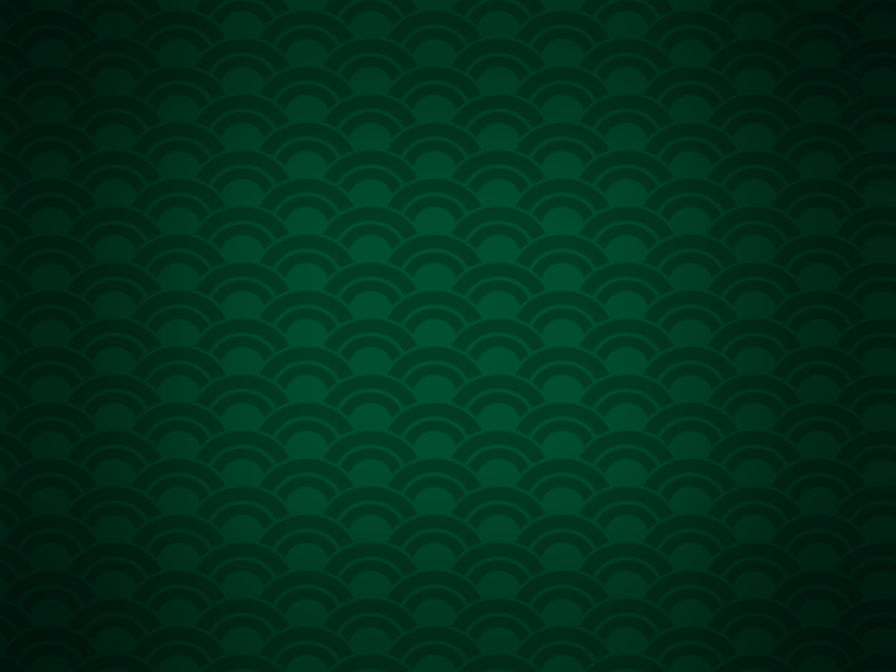
Reproduce this pattern procedurally as a WebGL 2 fragment shader.

```glsl
#version 300 es
precision highp float;
// Overlapping wave scales: staggered rows of concentric arcs in two greens,
// painted from the back row to the front, under a soft darkening to the edges.
// Whole repeats and a periodic vignette make the canvas tile.

#define REPEATS vec2(7.0, 12.0)      // scales across, pairs of rows down
#define ANCHOR vec2(0.485, 0.495)    // centre of one scale on the canvas
#define ROW_PITCH 0.236              // row spacing, in scale periods
#define RIM_RADIUS 0.434             // outer edge of a scale
#define OUTER_BAND vec2(0.294, 0.409)
#define INNER_BAND vec2(0.172, 0.262)
#define SOFTNESS 0.012               // least edge blur
#define LIGHT_GREEN vec3(0.0, 0.312, 0.192)
#define DARK_GREEN vec3(0.0, 0.238, 0.146)
#define VIGNETTE vec2(0.75, 0.40)    // darkening towards sides, top and bottom

uniform vec2 u_resolution;
out vec4 fragColor;

const float PI = 3.14159265;

// 1 inside the radius, 0 outside
float disc(float dist, float radius, float blur) {
    return 1.0 - smoothstep(radius - blur, radius + blur, dist);
}

float ring(float dist, vec2 band, float blur) {
    return disc(dist, band.y, blur) - disc(dist, band.x, blur);
}

// Amount of dark band at p, measured in scale periods
float scales(vec2 p, float blur) {
    float dark = 0.0;
    float nearestRow = floor(p.y / ROW_PITCH);
    // Lower rows lie in front of higher ones
    for (int i = 2; i >= -2; i--) {
        float row = nearestRow + float(i);
        float shift = 0.5 * mod(row, 2.0);
        float x = fract(p.x - shift + 0.5) - 0.5;
        float dist = length(vec2(x, p.y - row * ROW_PITCH));
        float bands = ring(dist, OUTER_BAND, blur) + ring(dist, INNER_BAND, blur);
        dark = mix(dark, bands, disc(dist, RIM_RADIUS, blur));
    }
    return dark;
}

void main() {
    vec2 uv = gl_FragCoord.xy / u_resolution;

    // Scale pattern, two staggered rows to each vertical repeat
    vec2 p = (uv - ANCHOR) * REPEATS * vec2(1.0, 2.0 * ROW_PITCH);
    float blur = max(SOFTNESS, 0.8 * REPEATS.x / u_resolution.x);
    vec3 color = mix(LIGHT_GREEN, DARK_GREEN, scales(p, blur));

    // Periodic vignette, flat in the middle and smooth across the seams
    vec2 edge = sin(PI * (uv - 0.5));
    edge *= edge;
    color *= exp(-dot(VIGNETTE, edge * edge));

    fragColor = vec4(color, 1.0);
}
```
